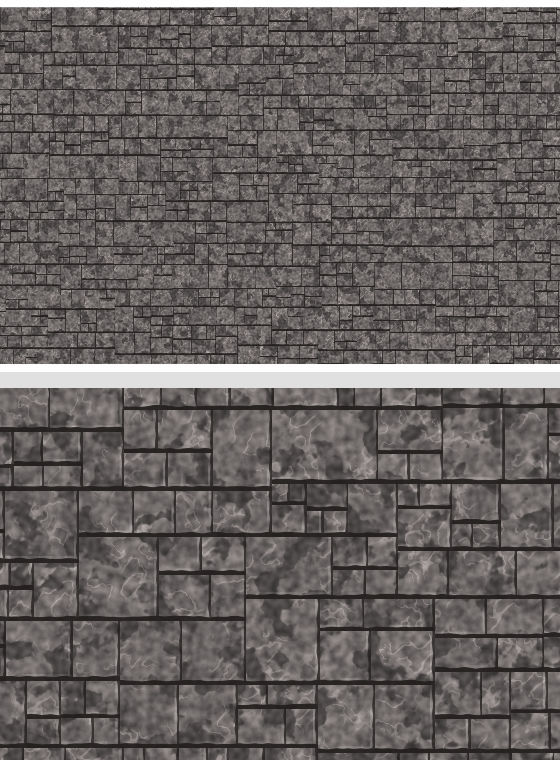
Top, the full canvas; bottom, a detail of the centre.
A Shadertoy shader for this texture:

```glsl
// Wall of irregular square-cut dark grey stones between two white margins.

const vec2 BLOCK_SIZE = vec2(0.15, 0.058);
const vec2 BLOCK_JITTER = vec2(0.6, 0.48);
const vec3 STONE_TINT = vec3(1.035, 0.985, 0.975);
const vec3 JOINT_COLOR = vec3(0.13, 0.115, 0.11);
const vec3 MARGIN_COLOR = vec3(0.995);

float hash(vec2 p) {
    vec3 q = fract(p.xyx * 0.1031);
    q += dot(q, q.yzx + 33.33);
    return fract((q.x + q.y) * q.z);
}

vec2 gradientAt(vec2 lattice) {
    float angle = 6.28318 * hash(lattice);
    return vec2(cos(angle), sin(angle));
}

float gradientNoise(vec2 p) {
    vec2 i = floor(p), f = p - i;
    vec2 u = f * f * f * (f * (f * 6.0 - 15.0) + 10.0);
    vec2 e = vec2(1.0, 0.0);
    float a = dot(gradientAt(i), f);
    float b = dot(gradientAt(i + e), f - e);
    float c = dot(gradientAt(i + e.yx), f - e.yx);
    float d = dot(gradientAt(i + 1.0), f - 1.0);
    return mix(mix(a, b, u.x), mix(c, d, u.x), u.y);
}

float fbm(vec2 p) {
    float sum = 0.0, amplitude = 0.5;
    for (int i = 0; i < 4; i++) {
        sum += amplitude * gradientNoise(p);
        p = mat2(1.6, 1.2, -1.2, 1.6) * p + 17.3;
        amplitude *= 0.55;
    }
    return sum;
}

// Offset of the wall line that passes through a lattice vertex
float lineShift(vec2 v, float jitter) {
    return (hash(v + 71.0) - 0.5) * jitter;
}

// Interlocking block as (left, bottom, right, top), in lattice units
vec4 blockBox(vec2 id) {
    float odd = mod(id.x + id.y, 2.0);
    vec2 v = id + vec2(0.0, 1.0 - odd);
    vec2 w = id + vec2(odd, 0.0);
    float left = id.x + lineShift(v, BLOCK_JITTER.x);
    float right = id.x + 1.0 + lineShift(id + vec2(1.0, odd), BLOCK_JITTER.x);
    float bottom = id.y + lineShift(w, BLOCK_JITTER.y);
    float top = id.y + 1.0 + lineShift(id + vec2(1.0 - odd, 1.0), BLOCK_JITTER.y);
    return vec4(left, bottom, right, top);
}

vec4 findBlock(vec2 p) {
    vec2 base = floor(p);
    vec4 found = blockBox(base);
    for (int y = -1; y <= 1; y++)
    for (int x = -1; x <= 1; x++) {
        vec4 box = blockBox(base + vec2(x, y));
        if (all(greaterThanEqual(p, box.xy)) && all(lessThan(p, box.zw))) found = box;
    }
    return found;
}

float cutAt(float k, float n, float seed) {
    float inner = step(0.5, k) * step(k, n - 0.5);
    return k + inner * (hash(vec2(k, seed)) - 0.5) * 0.5;
}

// Cuts a span into n uneven parts and returns the part holding x
vec2 slice(vec2 span, float x, float n, float seed) {
    float u = (x - span.x) / (span.y - span.x) * n;
    float k = clamp(floor(u), 0.0, n - 1.0);
    if (u < cutAt(k, n, seed)) k -= 1.0;
    else if (u >= cutAt(k + 1.0, n, seed)) k += 1.0;
    return mix(span.xx, span.yy, vec2(cutAt(k, n, seed), cutAt(k + 1.0, n, seed)) / n);
}

vec4 findStone(vec2 p) {
    vec4 box = findBlock(p / BLOCK_SIZE) * BLOCK_SIZE.xyxy;
    float seed = hash(box.xy * 913.0), height = box.w - box.y;
    float columns = max(1.0, round((box.z - box.x) / height * (0.8 + 0.6 * seed)));
    box.xz = slice(box.xz, p.x, columns, seed * 97.0);
    seed = hash(box.xy * 713.0 + 5.0);
    float splitChance = 0.4 * step(0.046, height) + step(0.077, height);
    box.yw = slice(box.yw, p.y, seed < splitChance ? 2.0 : 1.0, seed * 83.0);
    float aspect = (box.z - box.x) / (box.w - box.y);
    seed = hash(box.xy * 517.0 + 9.0);
    box.xz = slice(box.xz, p.x, aspect > 1.55 ? 2.0 : 1.0, seed * 59.0);
    return box;
}

float band(float d, float width, float px) {
    return 1.0 - smoothstep(width - 0.6 * px, width + 0.6 * px, d);
}

// Mottled face with pale veins and ragged dark patches
float stoneTone(vec2 p, float seed, float edge) {
    vec2 q = p + seed * 7.0;
    float grain = gradientNoise(q * 150.0);
    float tone = 0.415 + 0.06 * (seed - 0.5) + 0.28 * fbm(q * 60.0) + 0.14 * grain;
    float ridge = abs(gradientNoise(q * 65.0 + 1.2 * fbm(q * 45.0)));
    float veinMask = smoothstep(-0.15, 0.2, gradientNoise(q * 28.0 + 40.0));
    tone += 0.13 * veinMask * (1.0 - smoothstep(0.02, 0.1, ridge));
    float patchField = fbm(q * 30.0 + 9.0) + 0.08 * (1.0 - smoothstep(0.0, 0.018, edge));
    float patchMask = smoothstep(0.1, 0.19, patchField);
    return mix(tone, 0.26 + 0.13 * grain, 0.85 * patchMask);
}

void mainImage(out vec4 fragColor, in vec2 fragCoord) {
    float px = 1.0 / iResolution.y;
    vec2 p = fragCoord * px;
    vec4 stone = findStone(p);
    vec2 low = p - stone.xy, high = stone.zw - p;
    float edge = min(min(low.x, low.y), min(high.x, high.y));
    float seed = hash(stone.xy * 331.0);
    vec3 color = STONE_TINT * stoneTone(p, seed, edge);

    // Worn bright rims beside dark joints
    float wobble = 0.0016 * gradientNoise(p * 90.0);
    float rim = max(band(high.x, 0.0042, px), 0.7 * band(low.y, 0.0058, px));
    color += 0.13 * rim * smoothstep(-0.2, 0.3, gradientNoise(p * 40.0 + 5.0));
    float joint = max(band(low.y + wobble, 0.0038, px), 0.85 * band(high.x + wobble, 0.002, px));
    color = mix(color, JOINT_COLOR, 0.92 * joint);

    // Margins above and below the wall
    float margin = max(band(p.y, 0.0215, px), band(1.0 - p.y, 0.0195, px));
    fragColor = vec4(mix(color, MARGIN_COLOR, margin), 1.0);
}
```
